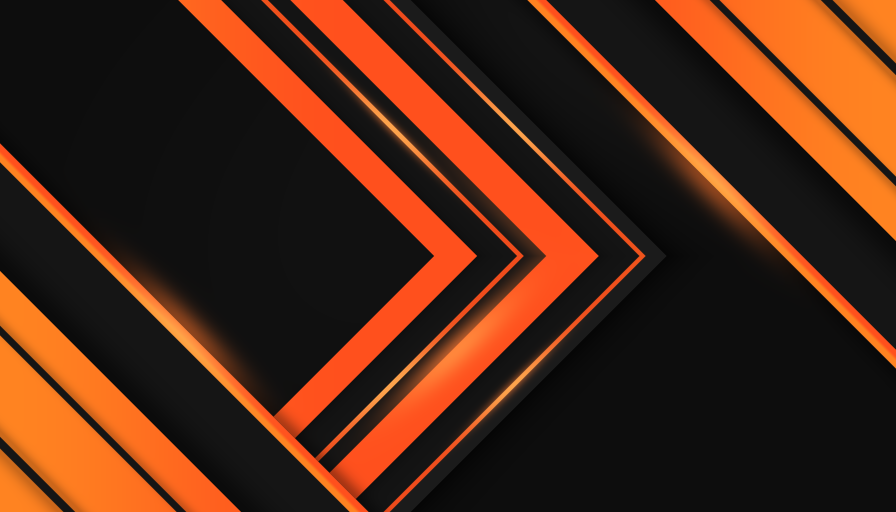
Give the GLSL for this background, as a Shadertoy shader.

```glsl
// Glossy orange chevrons and diagonal corner panels on a black backdrop.

const vec3 RED_ORANGE = vec3(1.0, 0.315, 0.115);
const vec3 AMBER = vec3(1.0, 0.515, 0.13);
const vec3 HIGHLIGHT = vec3(1.0, 0.70, 0.33);
const vec3 EMBER = vec3(0.95, 0.42, 0.14);

// Soft-edged interval from lo to hi.
float band(float d, float lo, float hi, float soft) {
    return smoothstep(-soft, soft, d - lo) * smoothstep(-soft, soft, hi - d);
}

float bell(float x, float width) {
    return exp(-x * x / (width * width));
}

// Darkening that starts at an edge and fades with distance beyond it.
float shadow(float d, float edge, float reach) {
    return step(edge, d) * exp(-(d - edge) / reach);
}

// Dark backdrop, with faint light at the upper right.
vec3 backdrop(vec2 p) {
    float light = 0.050 + 0.025 * bell(length(p - vec2(0.25, 0.45)), 0.4);
    return vec3(light + 0.015 * bell(length(p - vec2(-0.2, 0.0)), 0.45));
}

vec3 chevrons(vec3 color, vec2 p, vec3 orange, float soft) {
    float d = p.x + abs(p.y);

    // Shadow around the outside, then the dark layers.
    color *= 1.0 - 0.65 * shadow(d, 0.427, 0.055);
    color = mix(color, vec3(0.078), band(d, 0.057, 0.38, soft));
    color = mix(color, vec3(0.105), band(d, 0.38, 0.427, soft));
    color *= 1.0 - 0.3 * shadow(d, 0.057, 0.02) * step(d, 0.19);
    color *= 1.0 - 0.3 * shadow(d, 0.2945, 0.02) * step(d, 0.38);

    // Ember light spilling from the inner edge of the wide arrow.
    float spill = 0.65 * bell(p.y + 0.185, 0.11) + 0.22 * bell(p.y - 0.05, 0.14);
    color += EMBER * spill * bell(d - 0.197, 0.035);

    // Two solid arrows.
    float solid = band(d, -0.027, 0.057, soft) + band(d, 0.192, 0.2945, soft);
    color = mix(color, orange, solid);
    float sheen = bell(p.y + 0.185, 0.10) * bell(d - 0.20, 0.045);
    color = mix(color, HIGHLIGHT, 0.55 * sheen * solid);

    // Two thin arrows, each with one glint.
    float upperGlint = bell(p.y - 0.249, 0.09);
    float lowerGlint = bell(p.y + 0.253, 0.08);
    color += EMBER * 0.45 * upperGlint * bell(d - 0.140, 0.016);
    color += EMBER * 0.45 * lowerGlint * bell(d - 0.380, 0.016);
    vec3 lineColor = mix(orange * 0.94, HIGHLIGHT, 0.85 * max(upperGlint, lowerGlint));
    float lines = band(d, 0.135, 0.148, soft) + band(d, 0.374, 0.386, soft);
    return mix(color, lineColor, lines);
}

vec3 cornerPanels(vec3 color, vec2 p, vec3 orange, float soft) {
    float side = p.x + p.y < 0.0 ? -1.0 : 1.0;
    float d = abs(p.x + p.y);
    float along = (p.x - p.y) * side;
    float glint = bell(along - 0.37, 0.22);

    // Shadow and ember light outside the panel.
    color *= 1.0 - 0.35 * bell(min(d - 0.655, 0.0), 0.03);
    color += EMBER * 0.55 * glint * bell(d - 0.655, 0.045);

    // Dark base, shaded near its stripes.
    vec3 base = vec3(0.082) * (1.0 - 0.5 * bell(d - 0.904, 0.06));
    color = mix(color, base, smoothstep(-soft, soft, d - 0.655));

    // Two-tone rim, amber on the lower half.
    float tone = smoothstep(-0.006, 0.006, (d - 0.674) * -side);
    vec3 rim = mix(RED_ORANGE, AMBER, tone);
    rim = mix(rim, HIGHLIGHT, 0.75 * glint * bell(d - 0.674, 0.03));
    color = mix(color, rim, band(d, 0.655, 0.692, soft));

    // Wide stripes, shaded just past each dark gap.
    float stripes = band(d, 0.904, 1.011, soft) + band(d, 1.030, 1.228, soft)
                  + smoothstep(-soft, soft, d - 1.251);
    float shade = bell(d - 1.011, 0.018) + bell(d - 1.228, 0.022)
                + bell(d - 1.251, 0.03);
    return mix(color, orange * (1.0 - 0.2 * min(shade, 1.0)), stripes);
}

void mainImage(out vec4 fragColor, in vec2 fragCoord) {
    vec2 p = (fragCoord - 0.5 * iResolution.xy) / iResolution.y;
    float soft = 1.0 / iResolution.y;

    // Orange warms to amber toward the left and right.
    vec3 orange = mix(RED_ORANGE, AMBER, smoothstep(0.2, 0.88, abs(p.x)));

    vec3 color = backdrop(p);
    color = chevrons(color, p, orange, soft);
    color = cornerPanels(color, p, orange, soft);
    fragColor = vec4(clamp(color, 0.0, 1.0), 1.0);
}
```
